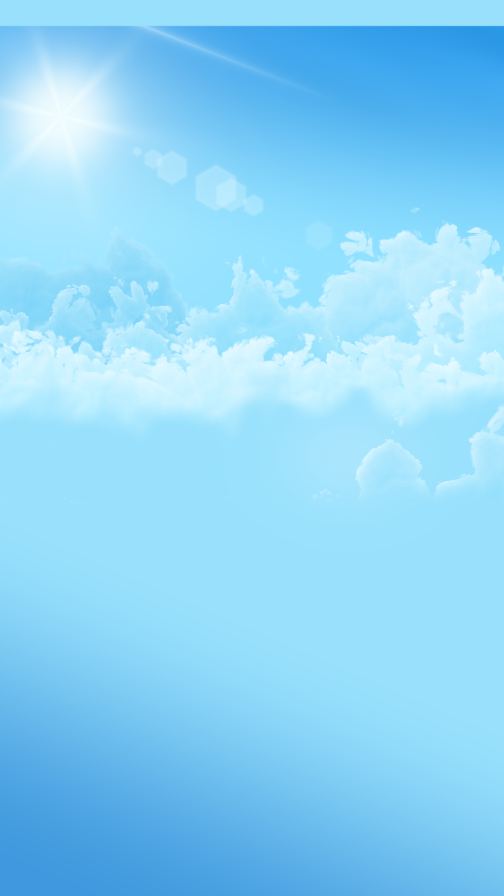
Reproduce this texture procedurally as a Shadertoy shader.

```glsl
const vec3 PALE = vec3(0.595, 0.88, 0.99);
const vec3 DEEP = vec3(0.25, 0.60, 0.87);
const vec3 LIGHT = vec3(0.91, 0.98, 1.0);

vec2 hash22(vec2 p) {
    vec3 q = fract(vec3(p.xyx) * vec3(0.1031, 0.1030, 0.0973));
    q += dot(q, q.yzx + 33.33);
    return fract((q.xx + q.yz) * q.zy);
}

float valueNoise(vec2 p) {
    vec2 i = floor(p), f = fract(p);
    f = f * f * (3.0 - 2.0 * f);
    float low = mix(hash22(i).x, hash22(i + vec2(1, 0)).x, f.x);
    float high = mix(hash22(i + vec2(0, 1)).x, hash22(i + vec2(1, 1)).x, f.x);
    return mix(low, high, f.y);
}

// Round bumps around scattered cell centres
float puff(vec2 p) {
    vec2 cell = floor(p), f = fract(p);
    float nearest = 1.0;
    for (int y = -1; y <= 1; y++)
        for (int x = -1; x <= 1; x++) {
            vec2 o = vec2(x, y);
            vec2 d = o + hash22(cell + o) - f;
            nearest = min(nearest, dot(d, d));
        }
    return 1.0 - nearest;
}

// Layered bumps, centred on zero
float billow(vec2 p) {
    p += 0.4 * vec2(valueNoise(p * 1.7), valueNoise(p * 1.7 + 40.0));
    float sum = 0.0, weight = 0.5;
    for (int i = 0; i < 4; i++) {
        sum += weight * puff(p);
        p = mat2(0.8, 0.6, -0.6, 0.8) * p * 2.1 + 7.3;
        weight *= 0.52;
    }
    return (sum - 0.75) * 3.0;
}

float hump(float x, float centre, float width) {
    float d = (x - centre) / width;
    return exp(-d * d);
}

// Lays a cloud below a top line, lit on its upper rim and sunward bumps
vec3 cloud(vec3 back, vec2 p, float top, float seed, float rough, float rim, vec3 shade, float alpha) {
    if (p.y > top + rough || p.y < 0.42 || alpha <= 0.0) return back;
    vec2 q = p * 25.0 + seed;
    float n = billow(q);
    float relief = n - billow(q + vec2(-0.13, 0.16));
    float depth = top - p.y + n * rough;
    float patches = valueNoise(p * 18.0 + seed);
    float shell = exp(-max(depth, 0.0) / rim);
    float lit = shell * (0.5 + 0.6 * patches) + (n * 0.25 + relief * 0.4) * (0.35 + 0.65 * shell);
    vec3 body = mix(shade, LIGHT, clamp(lit, -0.25, 1.0));
    return mix(back, body, smoothstep(0.0, mix(0.005, 0.022, patches), depth) * alpha);
}

float hexagon(vec2 p, float radius) {
    p = abs(p);
    return max(p.x, p.x * 0.5 + p.y * 0.866) - radius;
}

float streak(vec2 p, vec2 a, vec2 b, float width) {
    vec2 d = b - a;
    float t = clamp(dot(p - a, d) / dot(d, d), 0.0, 1.0);
    return exp(-length(p - a - d * t) / width) * (1.0 - t);
}

vec3 sky(vec2 p) {
    float height = smoothstep(0.71, 1.0, p.y + 0.10 * (p.x - 0.3));
    vec3 col = mix(vec3(0.56, 0.88, 1.0), vec3(0.18, 0.61, 0.92), height);
    float wisp = valueNoise(vec2(p.x * 5.0, p.y * 22.0 + p.x * 9.0));
    return col + (wisp - 0.5) * 0.05 * height;
}

vec3 addSun(vec3 col, vec2 q) {
    float r = length(q);
    float rays = pow(abs(cos(3.0 * atan(q.y, q.x) + 0.7)), 20.0) * exp(-r / 0.04);
    float glow = 0.95 * exp(-r * r / 0.0020) + 0.55 * exp(-r / 0.09) + 0.6 * rays;
    return mix(col, vec3(0.97, 1.0, 1.0), 1.0 - exp(-2.0 * glow));
}

// Hexagonal glints on a line leading away from the sun
vec3 addFlares(vec3 col, vec2 q) {
    float along[9] = float[](0.085, 0.103, 0.124, 0.173, 0.190, 0.215, 0.288, 0.401, 0.430);
    float radius[9] = float[](0.004, 0.009, 0.016, 0.022, 0.016, 0.010, 0.014, 0.022, 0.045);
    for (int i = 0; i < 9; i++) {
        float d = hexagon(q - along[i] * vec2(1.0, -0.461), radius[i]);
        float strength = i < 6 ? 0.28 : 0.14;
        col = mix(col, LIGHT, strength * (smoothstep(0.002, -0.002, d) + 0.3 * exp(-abs(d) / 0.002)));
    }
    return col;
}

void mainImage(out vec4 fragColor, in vec2 fragCoord) {
    vec2 p = fragCoord / iResolution.xy * vec2(0.5625, 1.0);
    float x = p.x;
    vec2 fromSun = p - vec2(0.068, 0.870);

    // Sky and sunlight
    vec3 col = addSun(sky(p), fromSun);
    col = mix(col, LIGHT, 0.5 * streak(p, vec2(0.15, 0.975), vec2(0.38, 0.885), 0.004));

    // Cloud banks, far to near
    float top = 0.712 + 0.024 * hump(x, 0.137, 0.035) - 0.2 * smoothstep(0.18, 0.26, x);
    col = cloud(col, p, top, 3.0, 0.03, 0.014, vec3(0.50, 0.83, 0.97), 0.75);
    top = 0.60 + 0.125 * smoothstep(0.325, 0.39, x) + 0.023 * hump(x, 0.48, 0.05);
    col = cloud(col, p, top, 17.0, 0.05, 0.07, vec3(0.59, 0.88, 0.99), 0.85);
    top = 0.60 + 0.10 * hump(x, 0.29, 0.085);
    col = cloud(col, p, top, 29.0, 0.055, 0.025, vec3(0.58, 0.88, 0.99), 1.0);
    top = 0.650 + 0.03 * hump(x, 0.125, 0.06) - 0.1 * smoothstep(0.17, 0.25, x);
    col = cloud(col, p, top, 41.0, 0.055, 0.022, vec3(0.50, 0.84, 0.98), 1.0);
    top = 0.628 + 0.01 * hump(x, 0.16, 0.05) - 0.06 * smoothstep(0.18, 0.28, x);
    col = cloud(col, p, top, 133.0, 0.055, 0.03, vec3(0.58, 0.88, 0.99), 1.0);
    top = 0.60 + 0.090 * smoothstep(0.36, 0.56, x);
    col = cloud(col, p, top, 58.0, 0.055, 0.05, vec3(0.65, 0.91, 1.0), 1.0);
    top = 0.597 + 0.02 * hump(x, 0.27, 0.1) + 0.02 * hump(x, 0.0, 0.08);
    col = cloud(col, p, top, 73.0, 0.05, 0.085, vec3(0.67, 0.92, 1.0), 0.95);
    col = addFlares(col, fromSun);

    // Plain lower field with a diagonal falloff
    vec3 field = mix(DEEP, PALE, smoothstep(0.03, 0.43, p.y + 0.43 * x));
    float ragged = p.y + 0.05 * (valueNoise(p * 20.0) - 0.5) + 0.02 * (valueNoise(p * 50.0) - 0.5);
    col = mix(field, col, smoothstep(0.525, 0.575, ragged));
    vec2 haze = (p - vec2(0.39, 0.49)) / vec2(0.08, 0.06);
    col = mix(col, LIGHT, 0.22 * exp(-dot(haze, haze)));

    // Small low clouds
    float lift = smoothstep(0.435, 0.465, p.y);
    top = 0.430 + 0.094 * hump(x, 0.437, 0.046);
    col = cloud(col, p, top, 91.0, 0.045, 0.035, PALE, lift * smoothstep(0.50, 0.46, x));
    top = 0.430 + 0.115 * hump(x, 0.565, 0.062);
    col = cloud(col, p, top, 107.0, 0.045, 0.030, PALE, lift * smoothstep(0.475, 0.49, x));

    // Top band
    col = mix(col, PALE, smoothstep(0.970, 0.972, p.y));
    fragColor = vec4(clamp(col, 0.0, 1.0), 1.0);
}
```
